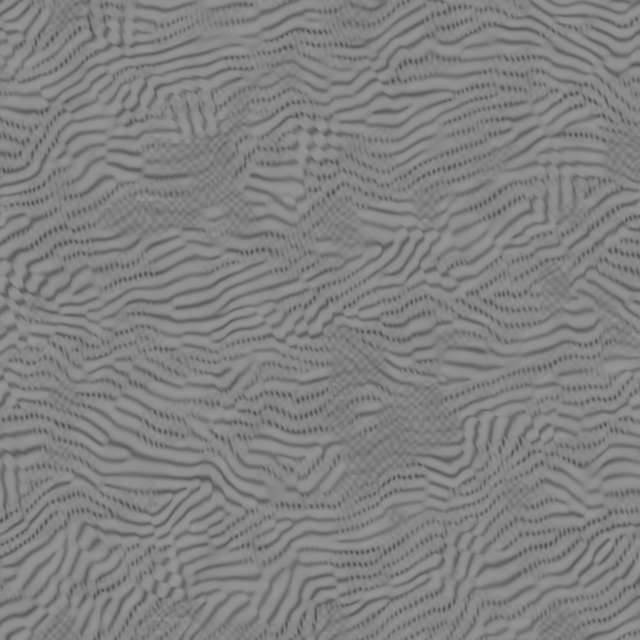
A WebGL 2 fragment shader for this texture map:

```glsl
#version 300 es
precision highp float;
// Grey wrinkled relief: short dark ridges that run mostly sideways, kink and fork.
// Overlapping oriented wave packets are summed on a warped plane; their joint phase
// gives the ridges. Many ridges break into dots, and flat patches show a fine mesh.

uniform vec2 u_resolution;
out vec4 fragColor;

const float TAU = 6.2831853;
const float CELLS = 17.0;        // wave packets per canvas height
const float RIDGES = 46.0;       // ridges per canvas height
const float MEAN_TILT = 0.25;    // average ridge direction, radians
const float MESH_PITCH = 62.0;   // mesh waves per canvas height
const float DOT_PITCH = 118.0;   // dots per canvas height
const float GROUND = 0.566;
const float RIDGE_DEPTH = 0.16;

float hash(vec2 p, float seed) {
    vec3 q = fract(vec3(p.xyx) * vec3(0.1031, 0.1030, 0.0973) + seed * 0.137);
    q += dot(q, q.yzx + 33.33);
    return fract((q.x + q.y) * q.z);
}

float valueNoise(vec2 p, float seed) {
    vec2 cell = floor(p);
    vec2 f = fract(p);
    f = f * f * (3.0 - 2.0 * f);
    float low = mix(hash(cell, seed), hash(cell + vec2(1, 0), seed), f.x);
    float high = mix(hash(cell + vec2(0, 1), seed), hash(cell + vec2(1, 1), seed), f.x);
    return mix(low, high, f.y);
}

// Coordinates along and across a direction
vec2 alongAcross(vec2 p, float angle) {
    float c = cos(angle);
    float s = sin(angle);
    return vec2(c * p.x + s * p.y, c * p.y - s * p.x);
}

// Shifts the plane so that ridges wander without breaking
vec2 wander(vec2 p) {
    float slow = valueNoise(p * vec2(9.0, 5.0), 16.0) - 0.5;
    float quick = valueNoise(p * vec2(24.0, 15.0), 17.0) - 0.5;
    float side = valueNoise(p * 8.0, 18.0) - 0.5;
    return p + vec2(0.02 * side, 0.032 * slow + 0.016 * quick);
}

// Ridge direction: broad sweeps, local kinks and a few steep packets
float ridgeAngle(vec2 centre, vec2 cell) {
    float sweep = valueNoise(centre * 2.5, 1.0) - 0.5;
    float bend = valueNoise(centre * 9.0, 2.0) - 0.5;
    float kink = hash(cell, 3.0) - 0.5;
    float steep = step(0.9, hash(cell, 4.0)) * 0.9;
    return MEAN_TILT + 0.6 * sweep + 1.3 * bend + 0.7 * kink + steep;
}

// Sum of wave packets: xy is the joint wave, z the total weight
vec3 wavePackets(vec2 p) {
    vec2 home = floor(p * CELLS);
    vec3 total = vec3(0.0);
    for (int y = -2; y <= 2; y++) {
        for (int x = -2; x <= 2; x++) {
            vec2 cell = home + vec2(x, y);
            vec2 jitter = vec2(hash(cell, 5.0), hash(cell, 6.0));
            vec2 centre = (cell + jitter) / CELLS;
            vec2 local = alongAcross(p - centre, ridgeAngle(centre, cell));
            vec2 reach = local * CELLS * vec2(0.56, 0.8);
            float weight = pow(max(0.0, 1.0 - dot(reach, reach)), 3.0);
            float start = RIDGES * alongAcross(centre, MEAN_TILT).y
                        + 0.7 * (hash(cell, 7.0) - 0.5);
            float phase = TAU * (start + RIDGES * local.y);
            total += weight * vec3(cos(phase), sin(phase), 1.0);
        }
    }
    return total;
}

// Fine irregular weave in 0..1
float fineMesh(vec2 p) {
    vec2 wobble = vec2(valueNoise(p * 34.0, 8.0), valueNoise(p * 34.0, 9.0));
    vec2 wave = sin(TAU * (MESH_PITCH * p + 0.7 * wobble));
    return 0.5 + 0.5 * wave.x * wave.y;
}

// Row of dots along the ridges in 0..1
float dotRow(vec2 p) {
    float along = alongAcross(p, MEAN_TILT).x;
    float wobble = valueNoise(p * 30.0, 20.0);
    return 0.5 + 0.5 * sin(TAU * (DOT_PITCH * along + 0.8 * wobble));
}

void main() {
    vec2 p = gl_FragCoord.xy / u_resolution.y;
    vec2 warped = wander(p);

    // Ridge profile: a narrow dark core; the wave itself fades where packets clash
    vec3 packets = wavePackets(warped);
    float joint = length(packets.xy);
    float crest = 0.5 + 0.5 * packets.x / max(joint, 0.0001);
    float coherence = smoothstep(0.0, 0.3, joint / max(packets.z, 0.0001));
    float ridge = mix(0.3, 0.2 * crest + 0.8 * pow(crest, 3.2), coherence);

    // Masks: dotted stretches follow the ridges, mesh patches are broader
    vec2 stretched = alongAcross(warped, MEAN_TILT) * vec2(12.0, 40.0);
    float dotted = smoothstep(0.48, 0.64, valueNoise(stretched, 10.0));
    float patchField = 0.6 * valueNoise(p * 9.0, 11.0) + 0.4 * valueNoise(p * 21.0, 12.0);
    float meshed = smoothstep(0.62, 0.76, patchField);
    float mesh = fineMesh(p);

    // Shade: ridges, dots, mesh and a soft uneven ground
    float strength = 0.65 + 0.65 * valueNoise(warped * vec2(20.0, 40.0), 13.0);
    strength *= mix(1.0, 0.25 + 0.9 * dotRow(p), dotted);
    strength *= 1.0 - 0.7 * meshed;
    float shade = GROUND - RIDGE_DEPTH * ridge * strength;
    shade -= meshed * (0.025 + 0.07 * mesh);
    shade -= dotted * (1.0 - meshed) * (0.012 + 0.03 * mesh);
    shade += 0.03 * (valueNoise(p * 40.0, 14.0) - 0.5);

    // Rare pale streaks inside the mesh patches
    float streak = smoothstep(0.82, 0.97, valueNoise(p * vec2(18.0, 90.0), 15.0));
    shade += 0.05 * streak * meshed;

    fragColor = vec4(vec3(shade), 1.0);
}
```
